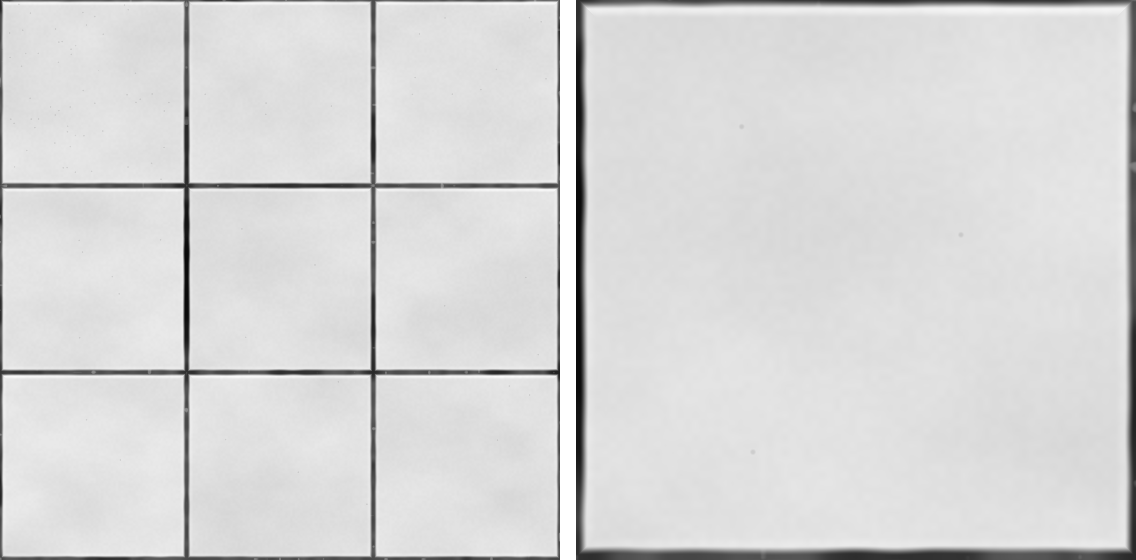
Left, the full canvas; right, a detail of the centre.
Give the GLSL for this pattern, as a Shadertoy shader.

```glsl
// Three by three pale glazed square tiles with thin, dark, unevenly stained grout.

float hash(vec2 p) {
    vec3 q = fract(vec3(p.xyx) * 0.1031);
    q += dot(q, q.yzx + 33.33);
    return fract((q.x + q.y) * q.z);
}

float noise(vec2 p) {
    vec2 i = floor(p), f = fract(p);
    f = f * f * (3.0 - 2.0 * f);
    return mix(mix(hash(i), hash(i + vec2(1, 0)), f.x),
               mix(hash(i + vec2(0, 1)), hash(i + vec2(1, 1)), f.x), f.y);
}

float fbm(vec2 p) {
    float sum = 0.0, gain = 0.5;
    for (int i = 0; i < 4; i++) {
        sum += gain * noise(p);
        p = p * 2.03 + 17.0;
        gain *= 0.5;
    }
    return sum;
}

// Sparse round pits, one candidate per cell
float pits(vec2 p, float density) {
    vec2 cell = floor(p);
    vec2 centre = 0.3 + 0.4 * vec2(hash(cell + 3.1), hash(cell + 8.7));
    float spot = 1.0 - smoothstep(0.08, 0.3, length(fract(p) - centre));
    return spot * step(1.0 - density, hash(cell + 41.0));
}

void mainImage(out vec4 fragColor, in vec2 fragCoord) {
    vec2 p = fragCoord / iResolution.xy * 3.0 - vec2(0.0, 0.005);
    float px = 3.0 / iResolution.y;
    vec2 tile = floor(p), local = fract(p);

    // Distance to the nearest joint, with faintly uneven edges
    vec2 toJoint = 0.5 - abs(local - 0.5);
    float edge = min(toJoint.x, toJoint.y);
    float uneven = edge + 0.003 * (noise(p * 14.0) - 0.5);

    // Glaze: broad clouds, a shade per tile, fine grain
    float glaze = 0.878 + 0.014 * (hash(tile + 5.0) - 0.5);
    glaze += 0.10 * (fbm(p * vec2(2.2, 3.2) + tile * 13.0) - 0.47);
    glaze += 0.014 * (noise(p * 75.0) - 0.5);
    glaze = min(glaze, 0.915);

    // Pits gather toward the left of the top left tile
    float worn = tile == vec2(0, 2) ? 0.06 * (1.0 - local.x) : 0.002;
    glaze -= 0.08 * pits(p * 46.0, worn);

    // Bright rim, strongest along the top
    float rim = smoothstep(0.012, 0.022, edge) * (1.0 - smoothstep(0.022, 0.038, edge));
    glaze += rim * (0.025 + 0.05 * step(0.5, local.y) * step(toJoint.y, toJoint.x));

    // Grout: even grey with a few dark stains, black runs and rare pale crumbs
    float grout = 0.27 + 0.08 * noise(p * 24.0);
    grout *= 1.0 - 0.5 * smoothstep(0.66, 0.86, noise(p * 6.0 + 23.0));
    float blackRun = smoothstep(1.04, 1.2, p.y) * (1.0 - smoothstep(1.88, 1.98, p.y))
                   * (1.0 - smoothstep(0.02, 0.04, abs(p.x - 1.0)));
    float darkRun = smoothstep(1.05, 1.4, p.x) * (1.0 - smoothstep(1.85, 1.98, p.x))
                  * (1.0 - smoothstep(0.02, 0.04, abs(p.y - 2.0)));
    grout *= 1.0 - 0.75 * blackRun - 0.4 * darkRun;
    grout += 0.2 * smoothstep(0.85, 0.97, noise(p * 30.0 + 71.0)) * (1.0 - blackRun);

    // Soft shoulder between grout and glaze
    float soft = max(0.0085, px);
    float cover = smoothstep(0.0125 - soft, 0.0125 + soft, uneven - 0.002 * blackRun);
    fragColor = vec4(vec3(mix(grout, glaze, cover)), 1.0);
}
```
